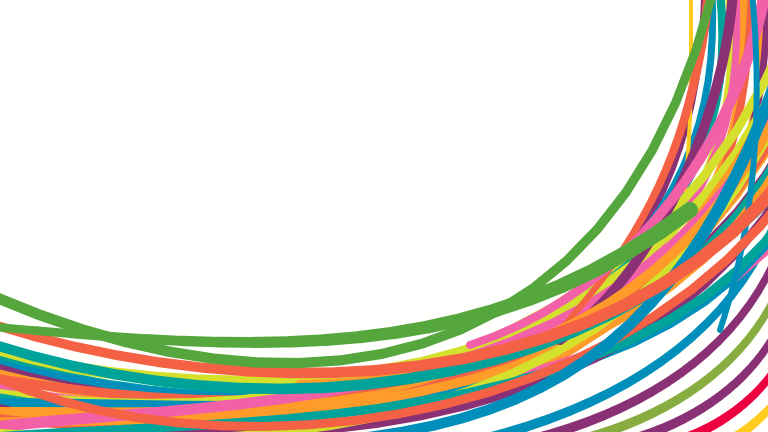
Give the GLSL for this background, as a Shadertoy shader.

```glsl
// Bundle of bright ribbons sweeping along the bottom and up the right side of a white page
#define DESIGN_HEIGHT 432.0
#define CURVE_STEPS 20
#define LOWER_COUNT 18
#define RISING_COUNT 9
#define OUTER_COUNT 6
#define SEED 3.7
#define PAPER vec3(1.0, 1.0, 0.995)

const vec3 CORAL  = vec3(0.96, 0.38, 0.27);
const vec3 TEAL   = vec3(0.00, 0.64, 0.60);
const vec3 BLUE   = vec3(0.00, 0.56, 0.73);
const vec3 PURPLE = vec3(0.54, 0.19, 0.46);
const vec3 GREEN  = vec3(0.33, 0.65, 0.24);
const vec3 ORANGE = vec3(1.00, 0.61, 0.16);
const vec3 PINK   = vec3(0.95, 0.38, 0.66);
const vec3 LIME   = vec3(0.83, 0.88, 0.17);
const vec3 YELLOW = vec3(1.00, 0.80, 0.12);
const vec3 RED    = vec3(0.93, 0.00, 0.25);
const vec3 OLIVE  = vec3(0.53, 0.68, 0.25);

const vec3 BUNDLE[8] = vec3[8](TEAL, ORANGE, PURPLE, LIME, CORAL, BLUE, PINK, ORANGE);
const vec3 OUTER[6] = vec3[6](BLUE, PURPLE, OLIVE, PURPLE, RED, YELLOW);

float hash(float n) {
    return fract(sin(n * 78.233 + SEED) * 43758.5453);
}

vec2 bezier(vec2 a, vec2 b, vec2 c, vec2 d, float t) {
    float s = 1.0 - t;
    return s * s * s * a + 3.0 * s * s * t * b + 3.0 * s * t * t * c + t * t * t * d;
}

// Paints a cubic ribbon whose half width runs from width.x to width.y
void ribbon(inout vec3 col, vec2 p, vec2 a, vec2 b, vec2 c, vec2 d, vec2 width, vec3 tint) {
    float margin = max(width.x, width.y) + 3.0;
    vec2 low = min(min(a, b), min(c, d)) - margin;
    vec2 high = max(max(a, b), max(c, d)) + margin;
    if (any(lessThan(p, low)) || any(greaterThan(p, high))) return;

    float dist = 1e5;
    vec2 from = a;
    for (int i = 1; i <= CURVE_STEPS; i++) {
        float t = float(i) / float(CURVE_STEPS);
        vec2 to = bezier(a, b, c, d, t);
        vec2 along = to - from;
        float h = clamp(dot(p - from, along) / dot(along, along), 0.0, 1.0);
        dist = min(dist, length(p - from - along * h) - mix(width.x, width.y, t));
        from = to;
    }
    float pixel = DESIGN_HEIGHT / iResolution.y;
    col = mix(col, tint, clamp(0.5 - dist / pixel, 0.0, 1.0));
}

void mainImage(out vec4 fragColor, in vec2 fragCoord) {
    // Design space: 432 units tall, y measured down from the top
    vec2 p = fragCoord * DESIGN_HEIGHT / iResolution.y;
    p.y = DESIGN_HEIGHT - p.y;
    vec3 col = PAPER;

    // Separate strands fanning out at the lower right
    for (int i = 0; i < OUTER_COUNT; i++) {
        float u = float(i) / float(OUTER_COUNT - 1);
        ribbon(col, p, vec2(785.0, mix(195.0, 390.0, u)),
               mix(vec2(745, 320), vec2(775, 405), u),
               mix(vec2(640, 400), vec2(750, 430), u),
               vec2(mix(480.0, 730.0, u), 440.0), vec2(3.5, 5.0), OUTER[i]);
    }

    // Strands dropping from the top edge into the bundle
    for (int i = 0; i < RISING_COUNT; i++) {
        float n = float(i) + 40.0;
        float u = (float(i) + 0.5) / float(RISING_COUNT);
        float top = mix(700.0, 772.0, u);
        ribbon(col, p, vec2(top, -8.0), vec2(top - 10.0 + 30.0 * hash(n), 140.0),
               vec2(mix(650.0, 760.0, u), 290.0), vec2(mix(380.0, 480.0, hash(n + 0.3)), 400.0),
               vec2(mix(2.5, 5.0, hash(n + 0.6)), 4.0), BUNDLE[(i * 3 + 2) % 8]);
    }

    // Long strands of the lower bundle
    for (int i = 0; i < LOWER_COUNT; i++) {
        float n = float(i) + 1.0;
        float u = (float(i) + 0.5) / float(LOWER_COUNT);
        ribbon(col, p, vec2(-10.0, mix(350.0, 440.0, u)),
               vec2(230.0, mix(395.0, 465.0, hash(n))),
               vec2(635.0, mix(400.0, 470.0, hash(n + 0.3))),
               vec2(790.0, mix(20.0, 230.0, hash(n + 0.6))),
               vec2(mix(4.0, 6.5, hash(n + 0.8)), 4.5), BUNDLE[(i * 5 + 3) % 8]);
    }

    // Leading strands on the right
    ribbon(col, p, vec2(691, -8), vec2(691, 60), vec2(692, 120), vec2(685, 190), vec2(2.0), YELLOW);
    ribbon(col, p, vec2(709, -8), vec2(695, 120), vec2(660, 220), vec2(560, 330), vec2(5, 3), CORAL);
    ribbon(col, p, vec2(733, -8), vec2(725, 110), vec2(660, 270), vec2(560, 340), vec2(5.0), PURPLE);
    ribbon(col, p, vec2(765, -8), vec2(740, 130), vec2(640, 290), vec2(470, 345), vec2(6, 4), PINK);
    ribbon(col, p, vec2(790, 90), vec2(720, 230), vec2(600, 380), vec2(300, 385), vec2(5.0), ORANGE);
    ribbon(col, p, vec2(752, -8), vec2(765, 130), vec2(750, 240), vec2(720, 330), vec2(3.0), BLUE);

    // Leading strands along the bottom
    ribbon(col, p, vec2(-5, 345), vec2(250, 425), vec2(580, 410), vec2(785, 180), vec2(5, 6), TEAL);
    ribbon(col, p, vec2(-5, 377), vec2(200, 470), vec2(600, 445), vec2(790, 190), vec2(4.5), CORAL);
    ribbon(col, p, vec2(340, 440), vec2(560, 420), vec2(690, 325), vec2(780, 70), vec2(5, 6), BLUE);
    ribbon(col, p, vec2(-5, 325), vec2(250, 405), vec2(610, 405), vec2(790, 170), vec2(4.5, 6.5), CORAL);

    // Green pair on the inner edge
    ribbon(col, p, vec2(-5, 327), vec2(250, 350), vec2(480, 370), vec2(690, 210), vec2(4, 8), GREEN);
    ribbon(col, p, vec2(-5, 297), vec2(280, 420), vec2(610, 400), vec2(713, -8), vec2(5.5, 4.5), GREEN);

    fragColor = vec4(col, 1.0);
}
```
